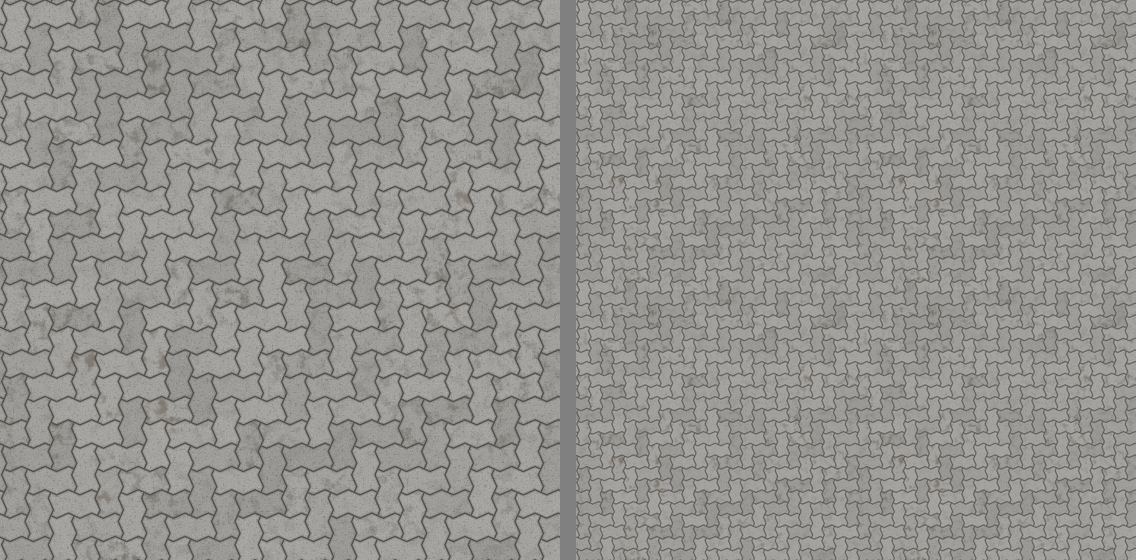
Left, the tile; right, the same tile 2 across and 2 down.
This texture is drawn by a Shadertoy shader. Its source:

```glsl
// Grey concrete paving: interlocking zigzag blocks, two cells by one, in herringbone bond.
// Both grid axes are bent by a triangle wave; the diagonal cell index tells which cell
// sides are joints. Wrapped gradient noise adds pits, grain and stains to each block.

#define CELLS 24.0                       // grid cells across and down, multiple of 4
#define GRID_SHIFT vec2(0.18, -0.10)     // grid origin, in cells
#define ZIGZAG 0.11                      // bend of the sides, in cells
#define JOINT_HALF_WIDTH 0.027           // in cells
#define BEVEL_WIDTH 0.13                 // soft shade beside the joint, in cells
#define PIT_STRENGTH 0.42
#define GRAIN_STRENGTH 0.40
#define STAIN_STRENGTH 0.85
#define LIGHT_COLOR vec3(0.655, 0.653, 0.642)
#define WORN_COLOR vec3(0.505, 0.495, 0.475)
#define RUST_COLOR vec3(0.47, 0.43, 0.39)
#define JOINT_COLOR vec3(0.325, 0.315, 0.300)

// Integer hash of a non-negative lattice point, two values in 0..1
vec2 hash2(vec2 p) {
    uvec2 v = uvec2(p) * 1664525u + 1013904223u;
    v.x += v.y * 1664525u;
    v.y += v.x * 1664525u;
    v ^= v >> 16u;
    v.x += v.y * 1664525u;
    v.y += v.x * 1664525u;
    v ^= v >> 16u;
    return vec2(v & 65535u) / 65535.0;
}

// Dot of the random unit gradient at a wrapped lattice point with an offset
float gradDot(vec2 lattice, vec2 offset, float period) {
    float angle = 6.28318 * hash2(mod(lattice, period)).x;
    return dot(vec2(cos(angle), sin(angle)), offset);
}

// Gradient noise that repeats after a whole period
float gradientNoise(vec2 p, float period) {
    vec2 i = floor(p), f = p - i;
    vec2 u = f * f * f * (f * (f * 6.0 - 15.0) + 10.0);
    vec2 e = vec2(1.0, 0.0);
    float low = mix(gradDot(i, f, period), gradDot(i + e, f - e, period), u.x);
    float high = mix(gradDot(i + e.yx, f - e.yx, period), gradDot(i + 1.0, f - 1.0, period), u.x);
    return mix(low, high, u.y);
}

// Octaves of noise; frequency is a whole number per cell
float cloud(vec2 p, float frequency, vec2 seed) {
    float sum = 0.0, amplitude = 1.0;
    for (int octave = 0; octave < 4; octave++) {
        sum += amplitude * gradientNoise(p * frequency + seed, CELLS * frequency);
        frequency *= 2.0;
        amplitude *= 0.6;
    }
    return sum;
}

// Triangle wave: 0 at whole numbers, +1 at one quarter, -1 at three quarters
vec2 triangle(vec2 t) {
    return 4.0 * abs(fract(t - 0.25) - 0.5) - 1.0;
}

void mainImage(out vec4 fragColor, in vec2 fragCoord) {
    vec2 p = fragCoord / iResolution.xy * CELLS - GRID_SHIFT;
    float pixel = CELLS / min(iResolution.x, iResolution.y);

    // Bent grid: each axis is displaced along the other
    vec2 bent = p + ZIGZAG * vec2(-1.0, 1.0) * triangle(p.yx);
    vec2 cell = floor(bent), local = bent - cell;

    // Part of block: 0 left, 1 right, 2 bottom, 3 top
    float part = mod(cell.x + cell.y, 4.0);
    vec2 block = cell;
    vec4 side = vec4(local.x, 1.0 - local.x, local.y, 1.0 - local.y);
    if (part < 0.5) side.y = 1.0;
    else if (part < 1.5) { side.x = 1.0; block.x -= 1.0; }
    else if (part < 2.5) side.w = 1.0;
    else { side.z = 1.0; block.y -= 1.0; }
    block = mod(block, CELLS);

    // Distance to the nearest joint, corrected for the slope of the zigzag
    float joint = min(min(side.x, side.y), min(side.z, side.w));
    joint /= length(vec2(1.0, 4.0 * ZIGZAG));

    // Tone, stains and surface of the block
    vec2 tone = hash2(block + 31.0);
    vec2 age = hash2(block + 97.0);
    vec2 seed = floor(tone * 40.0);
    float stain = smoothstep(-0.15, 0.75, cloud(p, 2.0, seed));
    float patches = smoothstep(0.15, 0.65, cloud(p, 1.0, vec2(0.0)));
    float pits = smoothstep(0.22, 0.48, gradientNoise(p * 9.0, CELLS * 9.0));
    float grain = gradientNoise(p * 15.0 + 0.37, CELLS * 15.0);

    float wear = 0.05 + 0.30 * tone.x * tone.x;
    wear += STAIN_STRENGTH * stain * mix(0.15, 1.0, age.x * age.x * age.x);
    wear += 0.22 * patches + PIT_STRENGTH * pits + GRAIN_STRENGTH * grain;
    vec3 color = mix(LIGHT_COLOR, WORN_COLOR, clamp(wear, -0.15, 1.1));

    // A few blocks carry a brownish spot
    float rust = step(0.97, age.y) * smoothstep(0.1, 0.6, cloud(p, 1.0, seed));
    color = mix(color, RUST_COLOR, 0.6 * rust);

    // Soft shoulder and dark joint
    float shoulder = 1.0 - smoothstep(JOINT_HALF_WIDTH, BEVEL_WIDTH, joint);
    float core = 1.0 - smoothstep(JOINT_HALF_WIDTH - 0.5 * pixel, JOINT_HALF_WIDTH + 0.5 * pixel, joint);
    color = mix(color, JOINT_COLOR, 0.30 * shoulder * shoulder);
    color = mix(color, JOINT_COLOR * (1.0 + 0.15 * grain), core);
    fragColor = vec4(color, 1.0);
}
```
